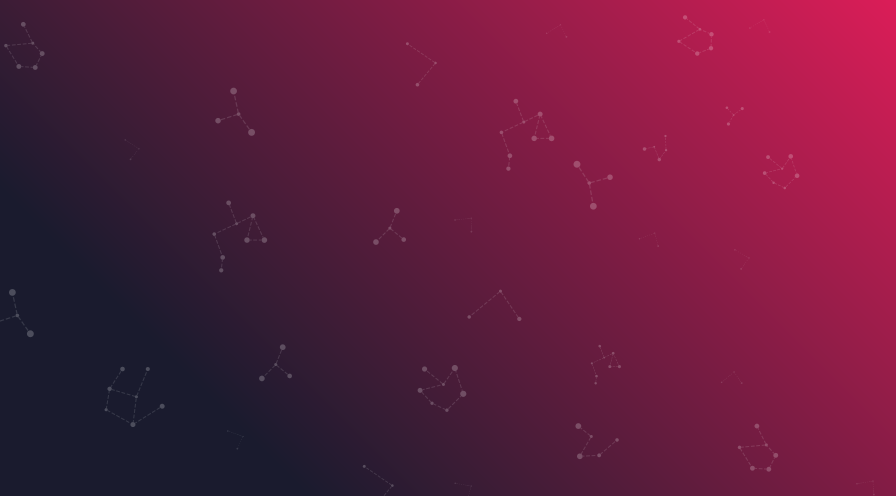
Give the GLSL for this background, as a WebGL 2 fragment shader.

```glsl
#version 300 es
precision highp float;

uniform vec2 u_resolution;
out vec4 fragColor;

float hash(vec2 p) {
    return fract(sin(dot(p, vec2(127.1, 311.7))) * 43758.5453);
}

// Local frame of a figure: position, scale, angle; z is the pixel size there
vec3 localFrame(vec3 p, vec4 place) {
    vec2 d = p.xy - place.xy;
    float c = cos(place.w), s = sin(place.w);
    return vec3(c * d.x + s * d.y, c * d.y - s * d.x, p.z) / place.z;
}

float star(vec3 q, vec2 center) {
    float radius = 0.3 + 0.33 * hash(center);
    return 0.22 * clamp((radius - length(q.xy - center)) / q.z + 0.5, 0.0, 1.0);
}

// Dashed line with a star at each end
float link(vec3 q, vec2 a, vec2 b) {
    vec2 ab = b - a;
    float t = clamp(dot(q.xy - a, ab) / dot(ab, ab), 0.0, 1.0);
    float d = length(q.xy - a - ab * t);
    float dash = 1.0 - smoothstep(0.25, 0.45, abs(fract(t * length(ab) / 1.1) - 0.5));
    float line = 0.13 * dash * clamp((0.1 - d) / q.z + 0.5, 0.0, 1.0);
    return max(line, max(star(q, a), star(q, b)));
}

float fork(vec3 q) {
    float m = link(q, vec2(0), vec2(1.4, 3.5));
    m = max(m, link(q, vec2(0), vec2(-2.8, -2.8)));
    return max(m, link(q, vec2(0), vec2(2.8, -2.3)));
}

float chevron(vec3 q) {
    return max(link(q, vec2(0), vec2(-6.3, -5.2)), link(q, vec2(0), vec2(3.8, -5.6)));
}

float hunter(vec3 q) {
    vec2 shoulder = vec2(3.3, 1.6), hip = vec2(-4.5, -2.1), knee = vec2(-2.8, -6.8);
    vec2 left = vec2(2.1, -3.3), right = vec2(5.6, -3.3);
    float m = max(link(q, vec2(0), vec2(-1.6, 4.2)), link(q, vec2(0), shoulder));
    m = max(m, max(link(q, shoulder, right), link(q, left, right)));
    m = max(m, max(link(q, shoulder, left), link(q, vec2(0), hip)));
    return max(m, max(link(q, hip, knee), link(q, knee, vec2(-3.1, -9.4))));
}

float kite(vec3 q) {
    vec2 west = vec2(-5.4, -0.5), south = vec2(-2.8, -4.7);
    vec2 foot = vec2(0.5, -4.9), east = vec2(1.9, -2.1);
    float m = max(link(q, vec2(0), vec2(-1.9, 3.8)), link(q, vec2(0), west));
    m = max(m, max(link(q, west, south), link(q, south, foot)));
    return max(m, max(link(q, foot, east), link(q, east, vec2(0))));
}

float crown(vec3 q) {
    vec2 top = vec2(2.3, 3.3), east = vec2(4.0, -1.9), south = vec2(0.7, -5.2);
    vec2 foot = vec2(-2.3, -3.8), west = vec2(-4.7, -1.2);
    float m = max(link(q, vec2(0), vec2(-3.8, 3.1)), link(q, vec2(0), top));
    m = max(m, max(link(q, top, east), link(q, east, south)));
    m = max(m, max(link(q, south, foot), link(q, foot, west)));
    return max(m, link(q, west, vec2(0)));
}

float basket(vec3 q) {
    vec2 rim = vec2(-5.4, 1.6), west = vec2(-6.1, -2.6), foot = vec2(-0.7, -5.6);
    float m = max(link(q, vec2(0), vec2(2.3, 5.6)), link(q, vec2(0), rim));
    m = max(m, max(link(q, rim, vec2(-2.8, 5.6)), link(q, rim, west)));
    m = max(m, max(link(q, west, foot), link(q, foot, vec2(5.2, -1.9))));
    return max(m, link(q, foot, vec2(0)));
}

float hook(vec3 q) {
    vec2 bend = vec2(-2.3, -4.0), base = vec2(1.6, -3.8);
    float m = max(link(q, vec2(0), vec2(-2.6, 2.1)), link(q, vec2(0), bend));
    return max(m, max(link(q, bend, base), link(q, base, vec2(5.2, -0.7))));
}

// Placements in hundredths of the canvas height
const vec4 FORKS[6] = vec4[6](
    vec4(78.6, 54.0, 1.0, 0.0), vec4(55.6, 26.5, 1.0, 0.0), vec4(48.1, 77.0, 1.2, 4.14),
    vec4(118.8, 63.1, 1.2, 0.96), vec4(3.5, 36.4, 1.2, 4.14), vec4(147.9, 76.8, 0.55, 3.0));
const vec4 CHEVRONS[3] = vec4[3](
    vec4(100.9, 41.3, 1.0, 0.0), vec4(87.8, 87.3, 0.84, -1.29), vec4(79.1, 2.1, 0.84, -1.29));
const vec3 HUNTERS[3] = vec3[3](
    vec3(105.6, 75.4, 1.0), vec3(47.7, 54.9, 1.0), vec3(121.8, 27.9, 0.55));
const vec4 KITES[3] = vec4[3](
    vec4(6.6, 91.3, 1.0, 0.0), vec4(154.5, 10.3, 1.0, 0.0), vec4(141.1, 94.1, 0.9, 0.43));
const vec2 SPARKS[10] = vec2[10](
    vec2(95, 56), vec2(28, 70), vec2(49, 12), vec2(95, 2), vec2(148, 25),
    vec2(113, 95), vec2(154, 96), vec2(132, 53), vec2(151, 48), vec2(176, 3));

void main() {
    vec3 p = vec3(gl_FragCoord.xy, 1.0) * 100.0 / u_resolution.y;

    // Diagonal gradient from navy to crimson
    float t = (gl_FragCoord.x + gl_FragCoord.y) / (u_resolution.x + u_resolution.y);
    vec3 color = mix(vec3(0.10, 0.107, 0.18), vec3(0.86, 0.115, 0.345), clamp((t - 0.22) / 0.78, 0.0, 1.0));

    // Constellations
    float glow = basket(localFrame(p, vec4(27.5, 20.0, 1.0, 0.0)));
    for (int i = 0; i < 6; i++) glow = max(glow, fork(localFrame(p, FORKS[i])));
    for (int i = 0; i < 3; i++) {
        glow = max(glow, chevron(localFrame(p, CHEVRONS[i])));
        glow = max(glow, hunter(localFrame(p, vec4(HUNTERS[i], 0.0))));
        glow = max(glow, kite(localFrame(p, KITES[i])));
    }
    glow = max(glow, crown(localFrame(p, vec4(89.4, 22.5, 1.0, 0.0))));
    glow = max(glow, crown(localFrame(p, vec4(157.7, 66.0, 0.75, 0.0))));
    glow = max(glow, hook(localFrame(p, vec4(119.2, 12.0, 1.0, 0.0))));
    glow = max(glow, hook(localFrame(p, vec4(131.9, 70.4, 0.6, 0.9))));

    // Small faint chevrons at random angles
    for (int i = 0; i < 10; i++) {
        float angle = 1.6 * hash(SPARKS[i]) - 1.3;
        glow = max(glow, 0.6 * chevron(localFrame(p, vec4(SPARKS[i], 0.4, angle))));
    }
    fragColor = vec4(mix(color, vec3(1), glow), 1.0);
}
```
